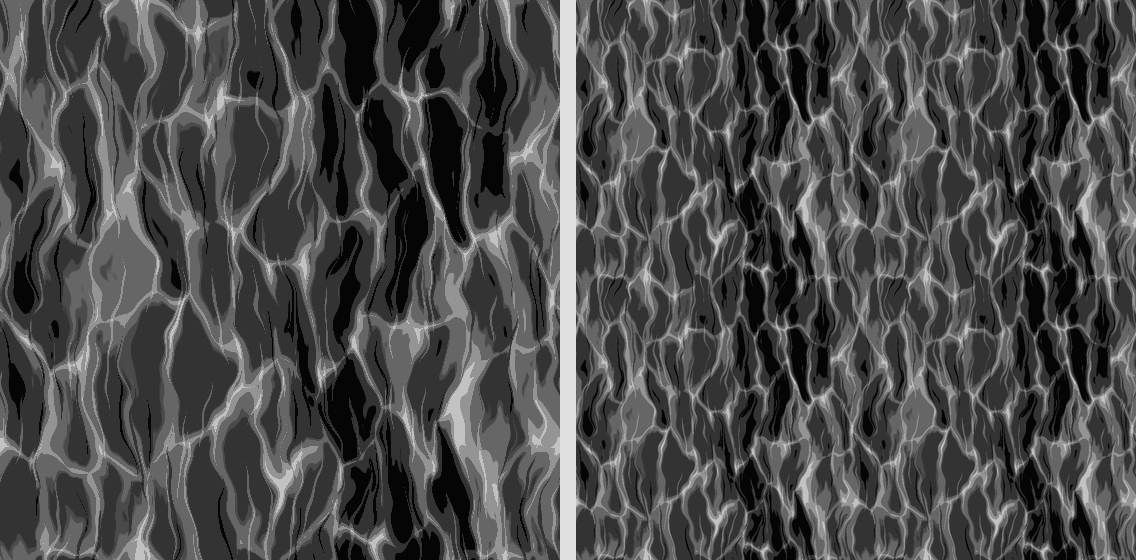
Left, the tile; right, the same tile 2 across and 2 down.
This texture is drawn by a WebGL 1 fragment shader. Its source:

```glsl
precision highp float;
// Tiling grey bark: tall fibrous cells with pale walls, bright knots and loose strands, in flat tones.

uniform vec2 u_resolution;

const float TAU = 6.2831853;

// Wraps a cell index; the half offset keeps rounding from missing a full period.
vec2 wrapCell(vec2 cell, vec2 grid) {
  return floor(mod(cell + 0.5, grid));
}

vec2 hash2(vec2 cell, float seed) {
  vec2 k = vec2(dot(cell, vec2(127.1, 311.7)), dot(cell, vec2(269.5, 183.3)));
  return fract(sin(k + seed * 17.3) * 43758.5);
}

// Layered sines; whole-number frequencies keep the result periodic on the unit square.
float layers(vec2 p, vec2 freq, float rough, float seed) {
  float sum = 0.0;
  float amp = 0.5;
  for (int i = 0; i < 5; i++) {
    sum += amp * sin(TAU * dot(freq, p) + seed + 1.5 * sum);
    freq = floor(freq * 1.7 + 0.5) * vec2(1.0, -1.0);
    seed += 2.4;
    amp *= rough;
  }
  return sum;
}

vec2 cellPoint(vec2 cell, vec2 grid, float seed) {
  return 0.1 + 0.8 * hash2(wrapCell(cell, grid), seed);
}

// Wrapped cellular noise: x = distance to the wall, y = gap to the nearest knot, z = cell tone.
vec3 cells(vec2 p, vec2 grid, float seed) {
  vec2 base = floor(p * grid);
  vec2 local = p * grid - base;
  vec3 nearest = vec3(9.0);
  vec2 own = vec2(0.0);
  vec2 ownCell = base;
  for (int j = -2; j <= 2; j++) {
    for (int i = -2; i <= 2; i++) {
      vec2 o = vec2(float(i), float(j));
      vec2 r = o + cellPoint(base + o, grid, seed) - local;
      float d = length(r);
      if (d < nearest.x) {
        nearest = vec3(d, nearest.xy);
        own = r;
        ownCell = base + o;
      } else if (d < nearest.y) {
        nearest = vec3(nearest.x, d, nearest.y);
      } else {
        nearest.z = min(nearest.z, d);
      }
    }
  }
  float wall = 1.0;
  for (int j = -2; j <= 2; j++) {
    for (int i = -2; i <= 2; i++) {
      vec2 o = vec2(float(i), float(j));
      vec2 r = o + cellPoint(base + o, grid, seed) - local;
      vec2 across = r - own;
      if (dot(across, across) > 0.0001) {
        wall = min(wall, dot(0.5 * (r + own), across) / length(across * grid));
      }
    }
  }
  return vec3(wall, nearest.z - nearest.x, hash2(wrapCell(ownCell, grid), seed + 3.0).x);
}

// Scattered, bent and tapered vertical strands; pale ones are positive, dark ones negative.
float strands(vec2 p, vec2 grid, float halfWidth, float seed) {
  vec2 base = floor(p * grid);
  vec2 local = p * grid - base;
  float sum = 0.0;
  for (int j = -1; j <= 1; j++) {
    for (int i = -1; i <= 1; i++) {
      vec2 o = vec2(float(i), float(j));
      vec2 id = wrapCell(base + o, grid);
      vec2 d = o + hash2(id, seed) - local;
      vec2 shape = hash2(id, seed + 5.0);
      float along = d.y / mix(0.4, 0.9, shape.x);
      float taper = max(1.0 - along * along, 0.0);
      float bend = 0.5 * (shape.y - 0.5) * along * along;
      float lift = max(taper - abs(d.x + bend) / (grid.x * halfWidth), 0.0);
      sum += min(1.5 * lift, 1.0) * (fract(shape.x * 7.0) < 0.6 ? 1.0 : -1.0);
    }
  }
  return sum;
}

float toneStep(float level, float edge) {
  return smoothstep(edge - 0.03, edge + 0.03, level);
}

// Flat grey tones, from the hollows up to the knots.
float posterize(float level) {
  float grey = mix(0.02, 0.20, toneStep(level, 1.0));
  grey = mix(grey, 0.29, toneStep(level, 2.0));
  grey = mix(grey, 0.40, toneStep(level, 2.16));
  grey = mix(grey, 0.58, toneStep(level, 3.0));
  return mix(grey, 0.76, toneStep(level, 4.0));
}

void main() {
  vec2 uv = gl_FragCoord.xy / u_resolution;
  vec2 p = uv + vec2(0.026 * layers(uv, vec2(2.0, 2.0), 0.6, 1.0),
                     0.04 * layers(uv, vec2(2.0, 1.0), 0.65, 4.0));

  // Cell fill: a broad light-to-dark drift, patches and streaks that are calm on one side.
  vec3 cell = cells(p, vec2(12.0, 5.0), 2.0);
  float streakLift = 0.85 - 0.4 * cos(TAU * (uv.x - 0.33));
  float level = 1.4 + 0.42 * cos(TAU * (uv.x - 0.12)) + 1.2 * (cell.z - 0.5);
  level += 0.5 * layers(p, vec2(2.0, 1.0), 0.6, 2.0);
  level += streakLift * layers(p, vec2(9.0, 2.0), 0.55, 7.0);

  // Walls, strongest over dark fill; knots where they meet; loose strands.
  float wallLift = 1.35 + 0.9 * layers(p, vec2(3.0, 2.0), 0.65, 9.0);
  float knotLift = 1.4 + 1.6 * layers(p, vec2(2.0, 3.0), 0.65, 5.0);
  wallLift *= clamp(1.6 - 0.4 * level, 0.3, 1.5);
  level += wallLift * exp(-cell.x / 0.008) + max(knotLift, 0.0) * exp(-cell.y / 0.17);
  level += strands(p, vec2(26.0, 6.0), 0.0036, 11.0);

  gl_FragColor = vec4(vec3(posterize(level)), 1.0);
}
```
